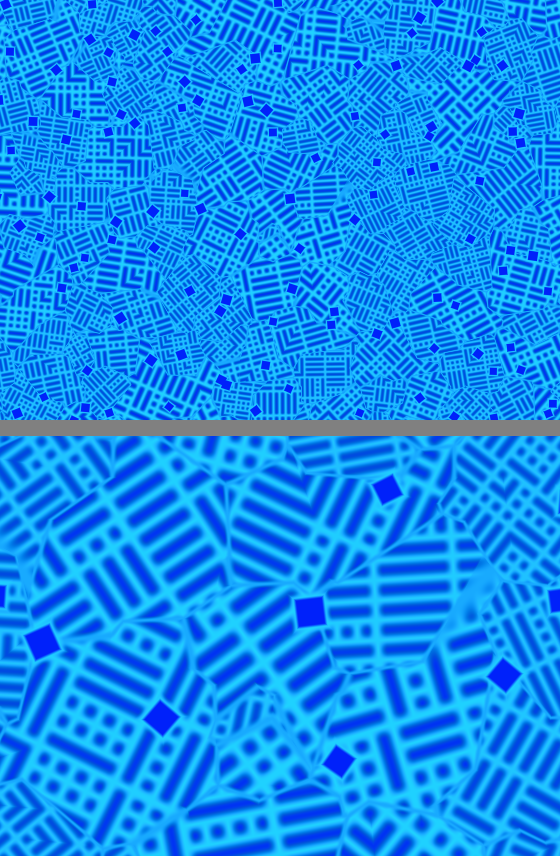
Top, the full canvas; bottom, a detail of the centre.
Reproduce this pattern procedurally as a Shadertoy shader.

```glsl
// Patchwork of rotated basket-weave stripes in cyan and blue, sprinkled with small solid squares.

const float TAU = 6.28318;
const float PATCHES = 8.5;       // patch seeds per canvas height
const float SQUARE_CELLS = 13.0; // square slots per canvas height
const vec3 SQUARE_BLUE = vec3(0.0, 0.13, 0.98);

vec3 hash3(vec3 p) {
    p = fract(p * vec3(0.1031, 0.1030, 0.0973));
    p += dot(p, p.yxz + 33.33);
    return fract((p.xxy + p.yxx) * p.zyx);
}

mat2 rotation(float angle) {
    float c = cos(angle), s = sin(angle);
    return mat2(c, -s, s, c);
}

float wave(float x) {
    return 0.5 - 0.5 * cos(TAU * x);
}

// Ink of one weave: square tiles of bars, L-shaped bars and dotted rows.
float weaveInk(vec2 p, float bars, float seed) {
    vec2 tile = floor(p / bars);
    vec2 q = p - tile * bars;
    vec3 h = hash3(vec3(tile + 50.0, seed));

    // Neighbouring tiles mostly alternate their direction.
    if (mod(tile.x + tile.y + step(0.78, h.x), 2.0) > 0.5) q = q.yx;
    if (h.y < 0.25) {
        if (h.z < 0.5) q = bars - q;
        q = vec2(max(q.x, q.y), min(q.x, q.y));
    }

    float row = floor(q.x);
    float dotted = step(hash3(vec3(tile + 50.0, seed + row + 7.0)).x, 0.2);
    float ends = smoothstep(0.0, 0.5, min(q.y, bars - q.y));
    float ink = wave(q.x) * ends * mix(1.0, wave(q.y), dotted);
    return pow(ink, 0.75);
}

// Cellular patches with square metrics; coarse weaves claim more room.
float patchInk(vec2 uv) {
    vec2 home = floor(uv * PATCHES);
    float nearest = 9.0, second = 9.0;
    float bestPitch = 0.015, bestSeed = 0.0;
    vec2 bestLocal = vec2(0.0);

    for (int j = -2; j <= 2; j++)
    for (int i = -2; i <= 2; i++) {
        vec2 cell = home + vec2(i, j);
        vec3 place = hash3(vec3(cell + 20.0, 3.0));
        vec3 look = hash3(vec3(cell + 20.0, 11.0));
        float pitch = mix(0.0115, 0.0215, look.x * look.x);
        vec2 local = uv - (cell + place.xy) / PATCHES;
        local = rotation(place.z * TAU) * local / pitch;
        float d = max(abs(local.x), abs(local.y));
        if (d < nearest) {
            second = nearest;
            nearest = d;
            bestPitch = pitch;
            bestSeed = floor(look.y * 90.0);
            bestLocal = local;
        } else {
            second = min(second, d);
        }
    }

    float bars = 3.0 + step(0.65, fract(bestSeed * 0.37));
    float coarse = smoothstep(0.0115, 0.019, bestPitch);
    float ink = weaveInk(bestLocal, bars, bestSeed);
    ink = mix(0.1, 0.84, ink) * (1.0 - coarse) + ink * coarse;
    return mix(0.25, ink, smoothstep(0.0, 0.35, second - nearest));
}

// Signed distance to the nearest scattered square.
float squareDistance(vec2 uv) {
    vec2 home = floor(uv * SQUARE_CELLS);
    float nearest = 1.0;
    for (int j = -1; j <= 1; j++)
    for (int i = -1; i <= 1; i++) {
        vec2 cell = home + vec2(i, j);
        vec3 place = hash3(vec3(cell + 30.0, 19.0));
        vec3 look = hash3(vec3(cell + 30.0, 27.0));
        // Layered sines gather the squares into loose clusters.
        float density = 0.45 + 0.2 * sin(cell.x * 0.9 + 2.0 * sin(cell.y * 0.7));
        if (look.x > density) continue;
        vec2 local = uv - (cell + place.xy) / SQUARE_CELLS;
        local = abs(rotation(place.z * TAU) * local);
        float halfSide = mix(0.0085, 0.0115, look.y);
        nearest = min(nearest, max(local.x, local.y) - halfSide);
    }
    return nearest;
}

// Blue-to-cyan ramp, light = 0 to 1.
vec3 ramp(float light) {
    float red = 0.12 * smoothstep(0.4, 0.9, light);
    float green = mix(0.2, 0.82, light);
    float blue = mix(0.87, 1.0, smoothstep(0.25, 0.8, light));
    blue += 0.08 * (1.0 - smoothstep(0.0, 0.2, light));
    return vec3(red, green, blue);
}

void mainImage(out vec4 fragColor, in vec2 fragCoord) {
    vec2 uv = fragCoord / iResolution.y;
    float edge = max(0.0015, 0.7 / iResolution.y);
    float square = squareDistance(uv);

    // A light rim separates each square from the weave.
    float ink = patchInk(uv) * smoothstep(0.0, 0.006, square);
    vec3 color = ramp(1.0 - ink);
    color = mix(SQUARE_BLUE, color, smoothstep(-edge, edge, square));
    fragColor = vec4(color, 1.0);
}
```
